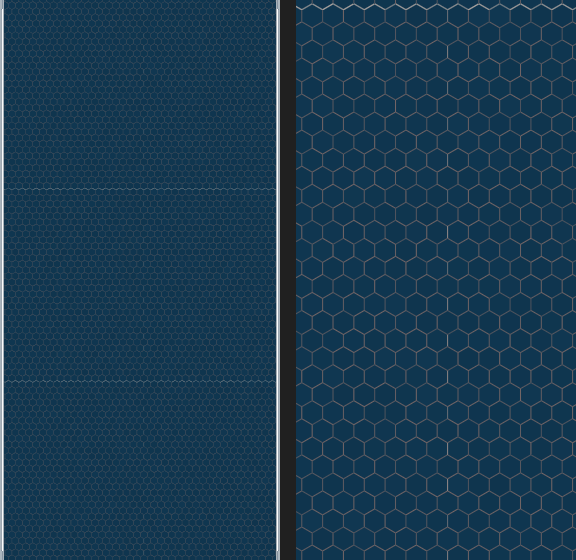
Left, the full canvas; right, a detail of the centre.
Write a WebGL 2 fragment shader that draws this pattern.

```glsl
#version 300 es
precision highp float;

uniform vec2 u_resolution;
out vec4 fragColor;

const vec3 TILE_BLUE = vec3(0.06, 0.21, 0.31);
const vec3 GROUT = vec3(0.42, 0.38, 0.39);
const vec3 SEAM_GROUT = vec3(0.72, 0.73, 0.72);
const vec3 TRIM_WHITE = vec3(0.99);
const vec3 TRIM_GREY = vec3(0.67, 0.71, 0.74);
const vec3 TRIM_PALE = vec3(0.75, 0.77, 0.79);
const vec3 TRIM_SLATE = vec3(0.33, 0.40, 0.47);

// Lengths are fractions of the canvas height
const float PITCH = 0.0124;
const float GROUT_HALF = 0.025;
const float ROW_STEP = 0.8660254;
const float SHEET_ROWS = 32.0;
const vec2 SHEET_CORNER = vec2(0.2569, 0.319);

float hash(vec2 p) {
    vec3 q = fract(vec3(p.xyx) * 0.1031);
    q += dot(q, q.yzx + 33.33);
    return fract((q.x + q.y) * q.z);
}

// Box-filtered coverage of the interval from lo to hi
float band(float x, float lo, float hi, float pixel) {
    return clamp((hi - x) / pixel + 0.5, 0.0, 1.0)
         - clamp((lo - x) / pixel + 0.5, 0.0, 1.0);
}

vec2 latticePoint(vec2 p, vec2 offset) {
    vec2 period = vec2(1.0, 2.0 * ROW_STEP);
    return floor((p - offset) / period + 0.5) * period + offset;
}

// Center of the pointy-topped hexagon containing p
vec2 hexCenter(vec2 p) {
    vec2 even = latticePoint(p, vec2(0.0, 0.5 * ROW_STEP));
    vec2 odd = latticePoint(p, vec2(0.5, 1.5 * ROW_STEP));
    return distance(p, even) < distance(p, odd) ? even : odd;
}

// Unit vector from the center towards the nearest side
vec2 nearestSide(vec2 local) {
    vec2 best = vec2(1.0, 0.0);
    float reach = -1.0;
    for (int i = 0; i < 6; i++) {
        float angle = float(i) * 1.0471976;
        vec2 axis = vec2(cos(angle), sin(angle));
        float along = dot(local, axis);
        if (along > reach) {
            reach = along;
            best = axis;
        }
    }
    return best;
}

vec3 hexMosaic(vec2 p, float pixel) {
    vec2 center = hexCenter(p);
    vec2 side = nearestSide(p - center);
    vec2 middle = center + 0.5 * side;
    float edge = 0.5 - dot(p - center, side);

    // Joints between mosaic sheets
    float sheet = SHEET_ROWS * ROW_STEP;
    float rowGap = abs(middle.y - round(middle.y / sheet) * sheet);
    float rowSeam = 1.0 - step(0.1, rowGap);
    float columnSeam = 1.0 - step(0.1, abs(middle.x));

    // Each joint has its own strength, shared by both neighbours
    float wear = hash(round(middle * 4.0) + 400.0);
    vec3 joint = mix(GROUT, SEAM_GROUT, max(0.6 * rowSeam, 0.35 * columnSeam));
    float strength = mix(0.65, 1.1, wear);
    float halfWidth = GROUT_HALF * (1.0 + 0.3 * rowSeam);
    float cover = band(edge, -halfWidth, halfWidth, pixel);

    float shade = 0.98 + 0.04 * hash(round(center * 4.0) + 900.0);
    return mix(TILE_BLUE * shade, joint, cover * strength);
}

// Side trim, with its dark groove stepping inwards near both ends
vec3 addTrim(vec3 color, float inset, float fromEnd, float pixel) {
    float groove = 0.0016 + 0.0022 * (1.0 - smoothstep(0.0145, 0.0185, fromEnd));
    color = mix(color, TRIM_PALE, band(inset, -1.0, 0.0068, pixel));
    color = mix(color, TRIM_WHITE, band(inset, -1.0, 0.0055, pixel));
    color = mix(color, TRIM_GREY, band(inset, -1.0, groove, pixel));
    return mix(color, TRIM_SLATE, band(inset, groove, groove + 0.0012, pixel));
}

void main() {
    vec2 p = gl_FragCoord.xy / u_resolution.y;
    float pixel = 1.0 / u_resolution.y;
    float width = u_resolution.x / u_resolution.y;

    vec3 color = hexMosaic((p - SHEET_CORNER) / PITCH, pixel / PITCH);
    float inset = min(p.x, width - p.x);
    float fromEnd = min(p.y, 1.0 - p.y);
    fragColor = vec4(addTrim(color, inset, fromEnd, pixel), 1.0);
}
```
